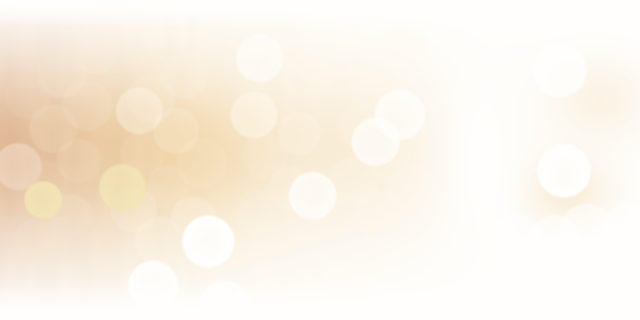
Reproduce this background procedurally as a WebGL 2 fragment shader.

```glsl
#version 300 es
precision highp float;
// Warm bokeh background: a tan haze at the left melts into white at the right.
// Soft gaussian pockets set the colour; translucent lens discs lie above it,
// faint ones scattered by a low-discrepancy sequence, a few bright ones in front.

uniform vec2 u_resolution;
out vec4 fragColor;

#define HAZE_CENTER 0.55
#define HAZE_REACH 0.75
#define DISC_RADIUS 0.073
#define EDGE_SOFTNESS 0.006
#define FAINT_DISCS 34
#define WHITE_DISCS 12
#define GRAIN 0.012

const vec3 WHITE = vec3(1.0, 0.998, 0.992);
const vec3 CREAM = vec3(1.0, 0.97, 0.92);
const vec3 GOLD = vec3(0.95, 0.895, 0.71);
const vec3 SAND = vec3(0.945, 0.855, 0.72);
const vec3 BLUSH = vec3(0.94, 0.85, 0.76);

float hash(vec2 p) {
    p = fract(p * vec2(0.1031, 0.1137));
    p += dot(p, p.yx + 33.33);
    return fract((p.x + p.y) * p.x * 7.31);
}

float noise(vec2 p) {
    vec2 i = floor(p), f = fract(p);
    f = f * f * (3.0 - 2.0 * f);
    return mix(mix(hash(i), hash(i + vec2(1, 0)), f.x),
               mix(hash(i + vec2(0, 1)), hash(i + vec2(1, 1)), f.x), f.y);
}

// Elliptic gaussian falloff
float glow(vec2 p, vec2 center, vec2 size) {
    vec2 d = (p - center) / size;
    return exp(-dot(d, d));
}

// Evenly spread point in the unit square
vec2 scatter(float i) {
    return fract(vec2(0.31, 0.17) + i * vec2(0.7549, 0.5698));
}

// Translucent lens disc, slightly denser toward its rim
void disc(inout vec3 color, vec2 p, vec2 center, float radius, vec3 tint, float opacity) {
    float d = length(p - center);
    float mask = 1.0 - smoothstep(radius - EDGE_SOFTNESS, radius + EDGE_SOFTNESS, d);
    float rim = mix(0.82, 1.0, smoothstep(0.2, 1.0, d / radius));
    color = mix(color, tint, mask * rim * opacity);
}

// Tan haze with warm pockets, as an amount of shade taken from white
vec3 haze(vec2 p) {
    float dy = p.y - HAZE_CENTER;
    float height = dy > 0.0 ? 0.30 : 0.36;
    float amount = exp(-pow(p.x / HAZE_REACH, 1.4) - dy * dy / (height * height));
    amount += 0.13 * glow(p, vec2(0.60, 0.50), vec2(0.26, 0.16));
    amount += 0.10 * glow(p, vec2(1.15, 0.52), vec2(0.22, 0.20));
    amount += 0.17 * glow(p, vec2(1.88, 0.69), vec2(0.14, 0.12));
    amount += 0.24 * glow(p, vec2(1.77, 0.40), vec2(0.13, 0.10));
    vec3 shade = mix(vec3(0.12, 0.27, 0.40), vec3(0.09, 0.25, 0.52), smoothstep(0.0, 0.7, p.x));
    return WHITE - amount * shade;
}

void main() {
    vec2 p = gl_FragCoord.xy / u_resolution * vec2(2.0, 1.0);
    vec3 color = haze(p);

    // Faint discs across the left and middle
    for (int i = 0; i < FAINT_DISCS; i++) {
        float k = float(i);
        vec2 s = scatter(k);
        vec2 center = vec2(1.35 * s.x, 0.24 + 0.62 * s.y);
        vec3 tint = mix(SAND, CREAM, smoothstep(0.0, 0.8, center.x + abs(center.y - 0.5)));
        disc(color, p, center, DISC_RADIUS * (0.9 + 0.2 * hash(vec2(k, 7.0))),
             tint, 0.10 + 0.16 * hash(vec2(k, 3.0)));
    }

    // Tall white light and the white cluster at the lower right
    color = mix(color, WHITE, 0.95 * glow(p, vec2(1.51, 0.50), vec2(0.13, 0.36)));
    for (int i = 0; i < WHITE_DISCS; i++) {
        vec2 center = vec2(1.58, 0.08) + vec2(0.44, 0.23) * scatter(float(i));
        disc(color, p, center, DISC_RADIUS * 1.1, WHITE, 0.55);
    }

    // Golden and blush accents on the left
    disc(color, p, vec2(0.057, 0.479), DISC_RADIUS, BLUSH, 0.7);
    disc(color, p, vec2(0.435, 0.654), DISC_RADIUS, CREAM, 0.4);
    disc(color, p, vec2(0.383, 0.414), DISC_RADIUS, GOLD, 0.85);
    disc(color, p, vec2(0.135, 0.375), DISC_RADIUS * 0.8, GOLD, 0.95);

    // Bright foreground lights
    disc(color, p, vec2(0.651, 0.245), 0.081, WHITE, 1.0);
    disc(color, p, vec2(0.479, 0.107), 0.078, WHITE, 0.95);
    disc(color, p, vec2(0.703, 0.042), 0.080, WHITE, 0.85);
    disc(color, p, vec2(0.977, 0.388), 0.074, WHITE, 0.75);
    disc(color, p, vec2(1.174, 0.557), 0.075, WHITE, 0.70);
    disc(color, p, vec2(1.250, 0.641), 0.079, WHITE, 0.70);
    disc(color, p, vec2(0.812, 0.818), 0.074, WHITE, 0.60);
    disc(color, p, vec2(0.794, 0.641), 0.073, CREAM, 0.55);
    disc(color, p, vec2(1.750, 0.780), 0.083, WHITE, 0.80);
    disc(color, p, vec2(1.763, 0.466), 0.083, WHITE, 1.00);

    // Upright fibres of light, then the fade to white at top and bottom
    color += GRAIN * (noise(p * vec2(30.0, 8.0)) - 0.5) * smoothstep(1.4, 0.2, p.x);
    float edge = smoothstep(0.0, 0.14, p.y) * smoothstep(1.0, 0.90, p.y);
    color = mix(WHITE, color, edge);
    fragColor = vec4(clamp(color, 0.0, 1.0), 1.0);
}
```
